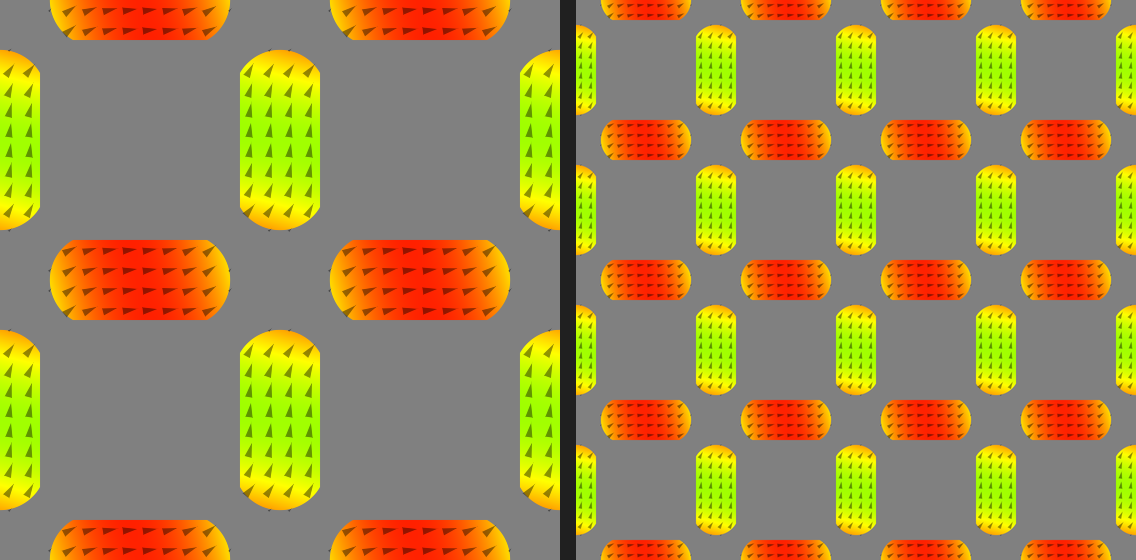
Left: one tile. Right: repeated 2 by 2.
This pattern is drawn by a WebGL 2 fragment shader. Its source:

```glsl
#version 300 es
precision highp float;
// Lattice of rounded bars, two repeats each way: lying bars in reds, standing bars in greens.
// A direction field sets the hue (its angle in degrees) and turns a grid of small wedges;
// the standing bar is the lying one mirrored across the diagonal.
uniform vec2 u_resolution;
out vec4 fragColor;

const float WEDGES = 14.0; // wedges per repeat

// Field angle in degrees at a point of the lying bar
float fieldAngle(vec2 p) {
  return 8.0 + 410.0 * p.x * p.x + 220.0 * p.x * p.y;
}

// Pure hue from red (0) through yellow (60) towards green
vec3 warmHue(float degreesHue) {
  return clamp(vec3(2.0 - degreesHue / 60.0, degreesHue / 60.0, 0.0), 0.0, 1.0);
}

// Flat-sided bar whose ends are shallow circular arcs
float barDistance(vec2 p) {
  vec2 a = abs(p);
  float ends = length(vec2(max(a.x - 0.157, 0.0), a.y)) - 0.165;
  return max(a.y - 0.143, ends);
}

// Wedge pointing along +x, about the middle of its unit cell
float wedgeDistance(vec2 p) {
  return max(-p.x - 0.36, 0.97 * (abs(p.y) - 0.25 * (0.36 - p.x)));
}

// Distance to the wedge of the grid cell that holds p
float wedgeGrid(vec2 p) {
  vec2 center = (floor(p * WEDGES) + 0.5) / WEDGES;
  vec2 a = abs(center);
  bool full = a.x < 0.27 && a.y < 0.12;
  bool tiny = a.x > 0.27 && a.x < 0.34 && a.y < 0.05; // specks on the end arcs
  if (!full && !tiny) return 1.0;
  float size = (full ? 1.0 : 0.25) / WEDGES;
  float angle = radians(fieldAngle(center));
  float c = cos(angle), s = sin(angle);
  vec2 local = mat2(c, -s, s, c) * (p - center);
  return wedgeDistance(local / size) * size;
}

float coverage(float dist, float pixel) {
  return 1.0 - smoothstep(-0.6 * pixel, 0.6 * pixel, dist);
}

void main() {
  vec2 p = 2.0 * gl_FragCoord.xy / u_resolution;
  float pixel = 2.0 / min(u_resolution.x, u_resolution.y);
  vec3 color = vec3(0.5);

  for (int i = 0; i < 2; i++) {
    bool standing = i == 1;
    vec2 q = fract(p + (standing ? vec2(0.5, 0.0) : vec2(0.0, 0.5))) - 0.5;
    if (standing) q = q.yx;
    float angle = fieldAngle(q);
    vec3 fill = warmHue(standing ? 90.0 - angle : angle);
    color = mix(color, fill, coverage(barDistance(q), pixel));
    color *= 1.0 - 0.42 * coverage(wedgeGrid(q), pixel);
  }
  fragColor = vec4(color, 1.0);
}
```
